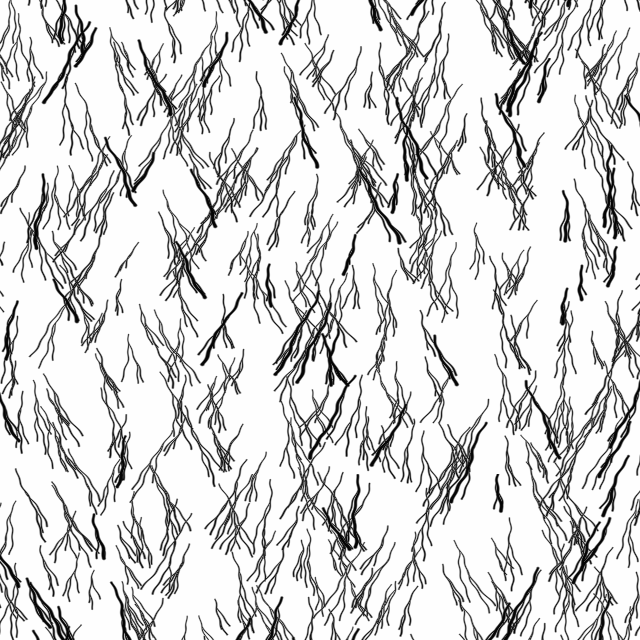
Give the GLSL for this pattern, as a WebGL 2 fragment shader.

```glsl
#version 300 es
precision highp float;
// Branching ink strokes that fan down the flanks of many overlapping peaks.

uniform vec2 u_resolution;
out vec4 fragColor;

const vec3 PAPER = vec3(0.995);
const vec3 INK = vec3(0.02);
const vec2 PEAK_CELL = vec2(0.13, 0.16);
const vec2 SPRIG_CELL = vec2(0.05, 0.13);
const int LAYERS = 3;
const float THIN_RADIUS = 0.00095;
const float THICK_RADIUS = 0.0024;

vec4 hash4(vec2 cell, float salt) {
    vec2 p = cell + salt * vec2(37.0, 17.0) + 211.0;
    vec4 q = fract(p.xyxy * vec4(0.1031, 0.1030, 0.0973, 0.1099));
    q += dot(q, q.wzxy + 33.33);
    return fract((q.xxyz + q.yzzw) * q.zywx);
}

// Cellular field: -1 on the left flank of the nearest peak above, +1 on the right.
float flankSide(vec2 p) {
    vec2 home = floor(p / PEAK_CELL);
    float best = 1e3;
    float side = 0.0;
    for (int j = 0; j <= 1; j++) {
        for (int i = -1; i <= 1; i++) {
            vec2 cell = home + vec2(i, j);
            vec2 apex = (cell + hash4(cell, 9.0).xy) * PEAK_CELL;
            float across = p.x - apex.x;
            float drop = apex.y - p.y;
            float cost = drop + 4.0 * max(abs(across) - 0.45 * drop, 0.0);
            if (drop > 0.0 && cost < best) {
                best = cost;
                side = clamp(across / (0.3 * (drop + 0.03)), -1.0, 1.0);
            }
        }
    }
    return side;
}

// Sideways offset of a stroke after it has fallen by the given height.
float centreline(float fall, float slope, float seed) {
    float wobble = 0.0030 * sin(fall * 75.0 + seed) + 0.0011 * sin(fall * 240.0 + seed * 2.3);
    return slope * fall + wobble - 0.0030 * sin(seed) - 0.0011 * sin(seed * 2.3);
}

// Signed distance to a wavering stroke, slightly heavier at its rounded foot.
float strokeDistance(vec2 p, vec2 top, float slope, float len, float radius, float seed) {
    vec2 d = p - top;
    float fall = clamp(-d.y, 0.0, len);
    float across = (d.x - centreline(fall, slope, seed)) * inversesqrt(1.0 + slope * slope);
    return length(vec2(across, d.y + fall)) - radius * mix(0.8, 1.2, fall / len);
}

// A main stroke with two finer twigs that split off on its way down.
float sprigDistance(vec2 p, vec2 top, float slope, float len, float radius, vec4 rnd) {
    float seed = rnd.x * 40.0;
    float dist = strokeDistance(p, top, slope, len, radius, seed);
    for (int k = 0; k < 2; k++) {
        float order = float(k);
        float start = len * (0.12 + 0.28 * order + 0.18 * rnd.y);
        vec2 fork = top + vec2(centreline(start, slope, seed), -start);
        float turn = (order < 0.5 ? 1.0 : -1.0) * (rnd.z < 0.5 ? 1.0 : -1.0);
        float twigSlope = slope + turn * (0.14 + 0.16 * rnd.w);
        float twigLength = (len - start) * (0.65 + 0.35 * rnd.z);
        float twigRadius = mix(THIN_RADIUS, radius, 0.25);
        dist = min(dist, strokeDistance(p, fork, twigSlope, twigLength, twigRadius, seed + 2.0 + order));
    }
    return dist;
}

// Nearest sprig of one jittered grid; flanks are denser than the middles.
float layerDistance(vec2 p, float salt) {
    vec2 home = floor(p / SPRIG_CELL);
    float dist = 1.0;
    for (int j = 0; j <= 1; j++) {
        for (int i = -2; i <= 2; i++) {
            vec2 cell = home + vec2(i, j);
            vec4 place = hash4(cell, salt);
            vec4 form = hash4(cell, salt + 20.0);
            vec2 top = (cell + place.xy) * SPRIG_CELL;
            float side = flankSide(top);
            if (place.z > mix(0.6, 1.0, abs(side))) continue;
            float slope = 0.48 * side + 0.2 * (form.x - 0.5);
            float len = SPRIG_CELL.y * mix(0.4, 1.0, place.w);
            float radius = form.y < 0.17 ? THICK_RADIUS : THIN_RADIUS * mix(0.85, 1.3, form.z);
            dist = min(dist, sprigDistance(p, top, slope, len, radius, form.wzxy));
        }
    }
    return dist;
}

void main() {
    vec2 p = gl_FragCoord.xy / u_resolution.y;
    float softness = 1.0 / u_resolution.y;
    float dist = 1.0;
    for (int k = 0; k < LAYERS; k++) {
        float salt = float(k) + 1.0;
        vec2 shift = SPRIG_CELL * salt / float(LAYERS);
        dist = min(dist, layerDistance(p + shift * 0.0, salt));
    }
    float coverage = 1.0 - smoothstep(-softness, softness, dist);
    fragColor = vec4(mix(PAPER, INK, coverage), 1.0);
}
```
